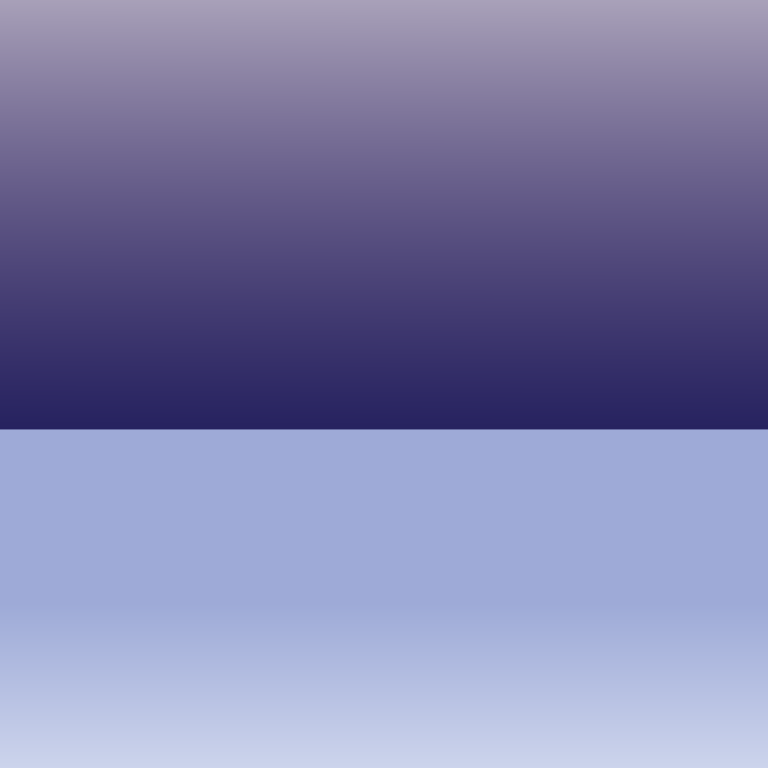
This background is drawn by a WebGL 2 fragment shader. Its source:

```glsl
#version 300 es
precision highp float;

uniform vec2 u_resolution;
out vec4 outColor;

// Dusk sky: a quadratic blend from deep indigo up to pale mauve
vec3 skyColor(float height) {
    vec3 indigo = vec3(0.150, 0.135, 0.375);
    vec3 violet = vec3(0.330, 0.285, 0.485);
    vec3 mauve = vec3(0.660, 0.630, 0.725);
    return mix(mix(indigo, violet, height), mix(violet, mauve, height), height);
}

// Water: flat periwinkle that brightens toward the lower edge
vec3 waterColor(float y) {
    vec3 periwinkle = vec3(0.618, 0.667, 0.843);
    vec3 paleBlue = vec3(0.800, 0.830, 0.925);
    return mix(paleBlue, periwinkle, clamp(y / 0.215, 0.0, 1.0));
}

void main() {
    vec2 uv = gl_FragCoord.xy / u_resolution;
    float horizon = 0.4408;

    // Sky bands lean very slightly down to the right
    float height = (uv.y - horizon) / (1.0 - horizon) + 0.008 * (uv.x - 0.5);
    vec3 sky = skyColor(clamp(height, 0.0, 1.0));

    // Crisp horizon, smoothed over one pixel
    float halfPixel = 0.5 / u_resolution.y;
    float aboveHorizon = smoothstep(-halfPixel, halfPixel, uv.y - horizon);
    outColor = vec4(mix(waterColor(uv.y), sky, aboveHorizon), 1.0);
}
```
